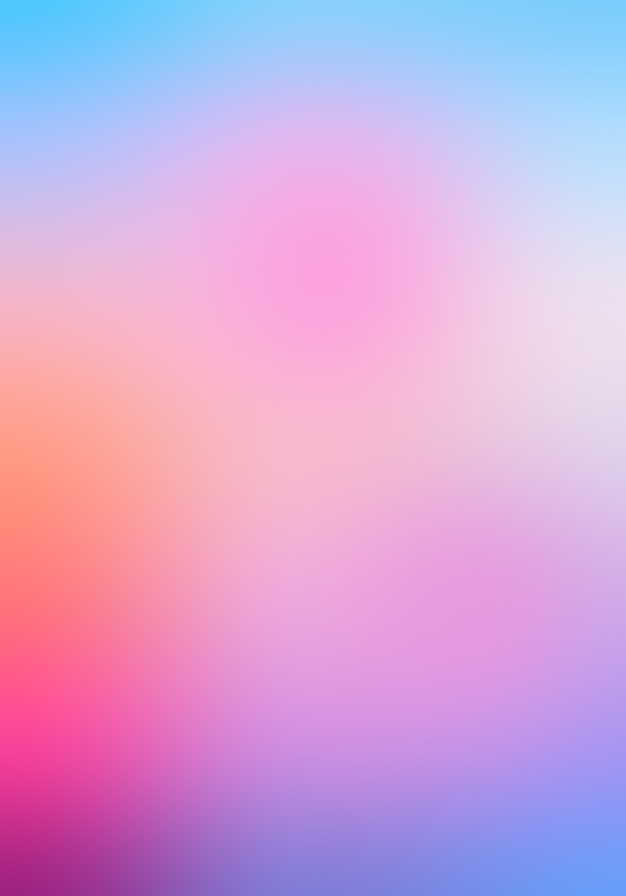
A Shadertoy shader for this background:

```glsl
const int STOPS = 7;

// Vertical colour ramps, evenly spaced from bottom to top
const vec3 LEFT_RAMP[STOPS] = vec3[STOPS](
    vec3(0.62, 0.13, 0.50), vec3(0.97, 0.26, 0.59), vec3(1.00, 0.46, 0.48),
    vec3(1.00, 0.61, 0.53), vec3(0.95, 0.71, 0.79), vec3(0.68, 0.76, 0.98),
    vec3(0.30, 0.78, 0.99));
const vec3 CENTRE_RAMP[STOPS] = vec3[STOPS](
    vec3(0.50, 0.49, 0.84), vec3(0.80, 0.56, 0.88), vec3(0.93, 0.67, 0.86),
    vec3(0.965, 0.745, 0.80), vec3(0.96, 0.75, 0.87), vec3(0.86, 0.75, 0.96),
    vec3(0.53, 0.82, 0.99));
const vec3 RIGHT_RAMP[STOPS] = vec3[STOPS](
    vec3(0.40, 0.62, 0.98), vec3(0.64, 0.59, 0.95), vec3(0.79, 0.69, 0.92),
    vec3(0.88, 0.83, 0.92), vec3(0.92, 0.88, 0.94), vec3(0.72, 0.87, 0.99),
    vec3(0.48, 0.80, 0.99));

// Soft glows: centre in canvas fractions, radius in canvas heights
const vec3 PINK = vec3(1.00, 0.60, 0.86);
const vec2 PINK_CENTRE = vec2(0.52, 0.695);
const float PINK_RADIUS = 0.143;
const float PINK_STRENGTH = 0.75;

const vec3 ORCHID = vec3(0.92, 0.58, 0.87);
const vec2 ORCHID_CENTRE = vec2(0.755, 0.316);
const float ORCHID_RADIUS = 0.143;
const float ORCHID_STRENGTH = 0.75;

// Catmull-Rom curve through the stops of a ramp
vec3 rampColor(vec3 ramp[STOPS], float height) {
    float position = clamp(height, 0.0, 1.0) * float(STOPS - 1);
    int i = min(int(position), STOPS - 2);
    float t = position - float(i);
    vec3 a = ramp[max(i - 1, 0)];
    vec3 b = ramp[i];
    vec3 c = ramp[i + 1];
    vec3 d = ramp[min(i + 2, STOPS - 1)];
    vec3 slopeB = 0.5 * (c - a);
    vec3 slopeC = 0.5 * (d - b);
    float t2 = t * t;
    float t3 = t2 * t;
    return b * (2.0 * t3 - 3.0 * t2 + 1.0) + slopeB * (t3 - 2.0 * t2 + t)
         + c * (3.0 * t2 - 2.0 * t3) + slopeC * (t3 - t2);
}

// Gaussian falloff, equal to one at its centre
float glow(vec2 offset, float radius) {
    return exp(-dot(offset, offset) / (radius * radius));
}

void mainImage(out vec4 fragColor, in vec2 fragCoord) {
    vec2 uv = fragCoord / iResolution.xy;
    vec2 aspect = vec2(iResolution.x / iResolution.y, 1.0);

    // Blend the three ramps across the canvas
    vec3 color = rampColor(LEFT_RAMP, uv.y);
    color = mix(color, rampColor(CENTRE_RAMP, uv.y), smoothstep(0.0, 0.5, uv.x));
    color = mix(color, rampColor(RIGHT_RAMP, uv.y), smoothstep(0.5, 1.0, uv.x));

    // Lay the glows on top
    float pinkGlow = glow((uv - PINK_CENTRE) * aspect, PINK_RADIUS);
    float orchidGlow = glow((uv - ORCHID_CENTRE) * aspect, ORCHID_RADIUS);
    color = mix(color, PINK, PINK_STRENGTH * pinkGlow);
    color = mix(color, ORCHID, ORCHID_STRENGTH * orchidGlow);

    fragColor = vec4(clamp(color, 0.0, 1.0), 1.0);
}
```
